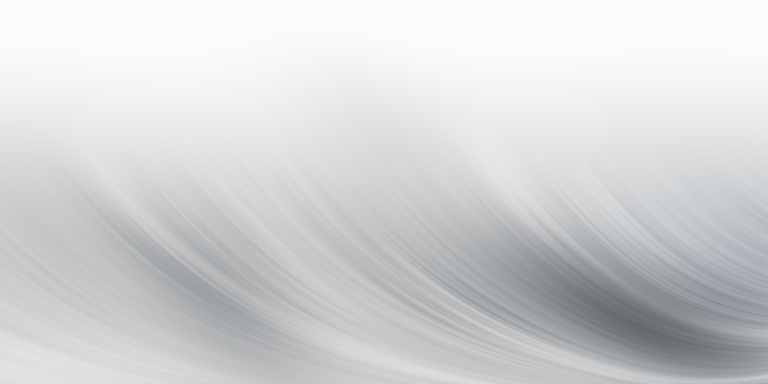
This background is drawn by a Shadertoy shader. Its source:

```glsl
// Soft silver waves: a pale vertical gradient shaded by broad tilted glows,
// then combed with fine strands. The strands follow one family of curves
// that fall steeply and flatten out, shifted sideways across the canvas.

const vec3 COOL_TINT = vec3(-0.025, 0.004, 0.030);
const vec3 BLUE_TINT = vec3(-0.022, 0.000, 0.022);

// Sine-free hash, 0 to 1
float hash(vec2 p) {
    vec3 q = fract(vec3(p.xyx) * 0.1031);
    q += dot(q, q.yzx + 33.33);
    return fract((q.x + q.y) * q.z);
}

// Smooth value noise, 0 to 1
float noise(vec2 p) {
    vec2 cell = floor(p);
    vec2 f = fract(p);
    f = f * f * (3.0 - 2.0 * f);
    float low = mix(hash(cell), hash(cell + vec2(1, 0)), f.x);
    float high = mix(hash(cell + vec2(0, 1)), hash(cell + vec2(1, 1)), f.x);
    return mix(low, high, f.y);
}

float bell(float d, float width) {
    return exp(-d * d / (width * width));
}

// Tilted elliptical glow
float glow(vec2 p, vec2 center, vec2 radii, float angle) {
    vec2 d = p - center;
    float c = cos(angle), s = sin(angle);
    d = vec2(c * d.x + s * d.y, c * d.y - s * d.x) / radii;
    return exp(-dot(d, d));
}

// Constant along each strand; the far right bends upward like a bowl
float flowCoord(vec2 p) {
    float bend = max(p.x - 1.6, 0.0);
    float height = max(p.y + 0.1 - 0.35 * bend * bend, 0.02);
    return p.x + 0.51 * log(height) - 0.04;
}

// Layers of noise stretched along the flow, faded where too fine to show
float strands(float flow, float along, float pixel) {
    float sum = 0.0;
    float frequency = 18.0;
    float weight = 0.42;
    for (int i = 0; i < 5; i++) {
        float visible = 1.0 - smoothstep(0.4, 1.1, pixel * frequency);
        vec2 q = vec2(flow * frequency, along * 1.8) + float(i) * 17.3 + 40.0;
        sum += weight * visible * (noise(q) - 0.5);
        frequency *= 1.7;
        weight *= 1.05;
    }
    return sum;
}

// Broad light and shade
float shading(vec2 p) {
    float tone = 0.99 - 0.155 * (1.0 - smoothstep(0.3, 0.95, p.y));
    tone -= 0.19 * glow(p, vec2(0.57, 0.22), vec2(0.31, 0.13), -0.68);
    tone -= 0.045 * glow(p, vec2(1.00, 0.66), vec2(0.28, 0.15), -0.60);
    tone -= 0.10 * glow(p, vec2(1.08, 0.24), vec2(0.42, 0.17), -0.55);
    tone -= 0.37 * glow(p, vec2(1.63, 0.18), vec2(0.40, 0.14), -0.42);
    tone -= 0.15 * glow(p, vec2(2.00, 0.22), vec2(0.28, 0.19), 0.10);
    tone -= 0.06 * glow(p, vec2(0.10, 0.42), vec2(0.40, 0.24), -0.50);
    tone -= 0.04 * glow(p, vec2(1.90, 0.52), vec2(0.45, 0.20), -0.10);
    tone += 0.05 * glow(p, vec2(0.12, 0.04), vec2(0.40, 0.10), -0.15);
    return tone;
}

// Pale crests along the leading edges of the waves
float crests(float flow, float y) {
    float reach = 1.0 - smoothstep(0.42, 0.74, y);
    float left = 0.05 * bell(flow - 0.03, 0.06);
    float right = 0.06 * bell(flow - 1.05, 0.06);
    float foot = 0.10 * bell(flow - 0.53, 0.12) * (1.0 - smoothstep(0.0, 0.22, y));
    return reach * (left + right) + foot;
}

void mainImage(out vec4 fragColor, in vec2 fragCoord) {
    // Canvas spans 0..2 across and 0..1 up
    vec2 p = fragCoord / iResolution.xy * vec2(2.0, 1.0);
    float flow = flowCoord(p);
    float pixel = length(vec2(dFdx(flow), dFdy(flow)));

    float tone = shading(p) + crests(flow, p.y);

    // Strands gather near the crests, the lower edge and the right side
    float rightSide = glow(p, vec2(1.95, 0.30), vec2(0.32, 0.20), -0.20);
    float gather = 0.25 + 0.6 * bell(flow - 0.05, 0.18)
                 + 0.6 * bell(flow - 1.08, 0.17)
                 + 0.7 * bell(flow - 0.50, 0.18) + 0.7 * rightSide;
    float reach = 1.0 - smoothstep(0.25, 0.68, p.y);
    float patches = 0.5 + noise(vec2(flow * 5.0 + 9.0, p.x * 2.0 - p.y * 2.0 + 20.0));
    tone += 0.15 * reach * gather * patches * strands(flow, p.x - p.y, pixel);

    // Cool grey tint that deepens in the shade
    vec3 color = vec3(tone) + COOL_TINT * (1.0 - tone);
    color += BLUE_TINT * rightSide * 0.7;
    fragColor = vec4(clamp(color, 0.0, 1.0), 1.0);
}
```
